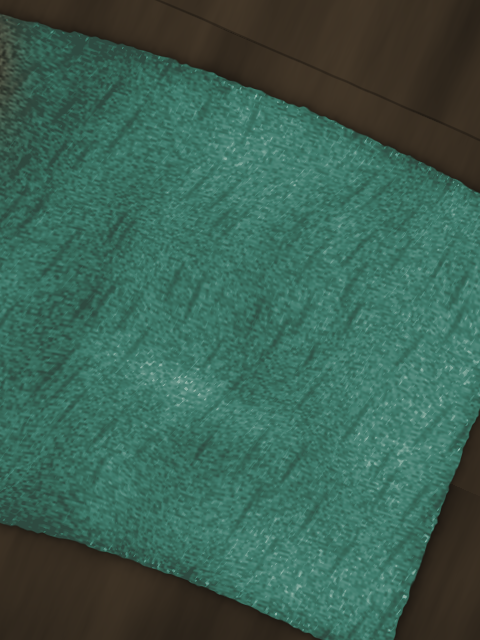
Give the GLSL for this texture, as a Shadertoy shader.

```glsl
#define WEAVE_ANGLE -0.30
#define STREAK_ANGLE 0.93
#define GRAIN_FREQ vec2(155.0, 205.0)
#define GRAIN_DEPTH 1.75
#define KNIT_ROWS 92.0
#define STREAK_DEPTH 0.85
#define GLINT_GAIN 1.6
#define BASE_TONE 1.42
#define PLANK_WIDTH 0.34
#define FRAY 0.005

float hash(vec2 p) {
    vec3 q = fract(p.xyx * 0.1031);
    q += dot(q, q.yzx + 33.33);
    return fract((q.x + q.y) * q.z);
}

float noise(vec2 p) {
    vec2 i = floor(p), f = fract(p);
    f = f * f * (3.0 - 2.0 * f);
    return mix(mix(hash(i), hash(i + vec2(1, 0)), f.x),
               mix(hash(i + vec2(0, 1)), hash(i + vec2(1, 1)), f.x), f.y);
}

float fbm(vec2 p) {
    float sum = 0.0, amp = 0.5;
    for (int i = 0; i < 4; i++) {
        sum += amp * noise(p);
        p = p * 2.03 + 17.3;
        amp *= 0.5;
    }
    return sum / 0.9375;
}

// Coordinates along and across a direction
vec2 along(vec2 p, float angle) {
    float c = cos(angle), s = sin(angle);
    return vec2(c * p.x + s * p.y, c * p.y - s * p.x);
}

// Soft elongated patch of light
float glow(vec2 p, vec2 center, vec2 radius, float angle) {
    vec2 q = along(p - center, angle) / radius;
    return exp(-dot(q, q));
}

// Scattered tapered strokes, one per occupied cell
float strokes(vec2 q, vec2 cell, float width, float density) {
    float column = floor(q.y / cell.y);
    q.x += cell.x * 7.0 * hash(vec2(column, 3.7));
    vec2 id = floor(q / cell);
    vec2 f = fract(q / cell) - 0.5;
    float offset = (hash(id + 5.1) - 0.5) * 0.5 + f.x * 0.25 * (hash(id + 8.3) - 0.5);
    float reach = mix(0.25, 0.5, hash(id + 2.9));
    float taper = max(0.0, 1.0 - f.x * f.x / (reach * reach));
    float d = abs(f.y - offset) * cell.y - width * taper;
    float blur = width * 0.5 + 0.6 / iResolution.x;
    return step(hash(id), density) * sqrt(taper) * (1.0 - smoothstep(-blur, blur, d));
}

// Inside distance of the curved cloth outline
float clothDistance(vec2 p) {
    float top = 1.30 - 0.19 * p.x - 0.18 * p.x * p.x - p.y;
    float bottom = p.y - 0.245 + 0.24 * p.x + 0.19 * p.x * p.x;
    float side = 0.816 + 0.38 * p.y - p.x;
    return min(min(top, bottom), side) * 0.93;
}

// Dim wooden planks with cross bars and a faint seam
vec3 floorColor(vec2 p) {
    vec2 q = along(p, -0.41);
    float row = (q.y - 1.353) / PLANK_WIDTH;
    float bar = q.x * 13.0 + 0.4 * floor(row);
    float tone = smoothstep(0.2, 0.8, noise(vec2(bar, floor(row) * 5.0 + 0.5)));
    float grain = fbm(q * vec2(60.0, 9.0));
    float light = 0.32 + 0.50 * tone + 0.25 * (grain - 0.5);
    light -= 0.25 * smoothstep(0.75, 1.05, p.x) + 0.2 * smoothstep(0.15, 0.0, p.y);
    vec3 color = mix(vec3(0.155, 0.128, 0.095), vec3(0.275, 0.225, 0.165), light);
    float seam = abs(q.y - 1.353 - 0.002 * noise(q * 30.0));
    return color * (1.0 - 0.28 * (1.0 - smoothstep(0.0005, 0.004, seam)));
}

// Tone steps: 0 deep, 1 dark, 2 middle, 3 light, 4 thread white
vec3 clothRamp(float tone) {
    vec3 color = mix(vec3(0.18, 0.29, 0.25), vec3(0.205, 0.40, 0.34), clamp(tone, 0.0, 1.0));
    color = mix(color, vec3(0.25, 0.49, 0.43), clamp(tone - 1.0, 0.0, 1.0));
    color = mix(color, vec3(0.36, 0.565, 0.515), clamp(tone - 2.0, 0.0, 1.0));
    return mix(color, vec3(0.56, 0.70, 0.65), clamp(tone - 3.0, 0.0, 1.0));
}

vec3 clothColor(vec2 p, float edge) {
    vec2 warp = vec2(noise(p * 5.0), noise(p * 5.0 + 31.0)) - 0.5;
    vec2 weave = along(p + 0.05 * warp, WEAVE_ANGLE);
    vec2 bias = along(p + 0.05 * warp, STREAK_ANGLE);

    // Broad folds of light and shade
    float sheen = 1.3 * (fbm(bias * vec2(3.0, 9.0)) - 0.5);
    sheen += 1.0 * glow(p, vec2(0.44, 0.50), vec2(0.25, 0.045), -0.45);
    sheen += 0.8 * glow(p, vec2(0.88, 0.50), vec2(0.30, 0.15), 1.1);
    sheen += 0.6 * glow(p, vec2(0.50, 1.02), vec2(0.32, 0.16), -0.45);
    sheen += 0.6 * glow(p, vec2(0.55, 0.18), vec2(0.35, 0.08), -0.4);
    sheen -= 0.7 * glow(p, vec2(0.12, 0.62), vec2(0.20, 0.07), 1.0);
    sheen -= 0.6 * glow(p, vec2(0.64, 0.40), vec2(0.14, 0.06), -0.6);
    sheen -= 1.2 * glow(p, vec2(0.0, 1.25), vec2(0.40, 0.30), 0.0);
    sheen -= 0.9 * glow(p, vec2(0.0, 0.25), vec2(0.25, 0.15), -0.3);

    // Knit grain, pulled streaks and shiny threads
    float grain = noise(weave * GRAIN_FREQ) - 0.5;
    float knit = sin(6.2832 * (weave.y * KNIT_ROWS + 0.6 * noise(weave * 40.0)));
    float fleck = smoothstep(0.66, 0.95, noise(bias * vec2(115.0, 210.0) + 9.0));
    float streak = strokes(bias, vec2(0.17, 0.045), 0.0055, 0.6);
    float thread = strokes(bias + 0.004 * grain, vec2(0.05, 0.016), 0.0011, 0.22);
    float patches = smoothstep(0.35, 0.7, noise(p * 9.0 + 4.0));
    float calm = 1.0 - 0.55 * streak;
    float tone = BASE_TONE + sheen - STREAK_DEPTH * streak;
    tone += calm * (GRAIN_DEPTH * grain + 0.16 * knit);
    tone += calm * GLINT_GAIN * (fleck * (0.35 + 0.5 * max(sheen, 0.0)) + 0.6 * thread * patches);

    // Dim border with a speckled hem
    tone -= 0.7 * (1.0 - smoothstep(0.0, 0.05, edge));
    tone += 2.0 * fleck * exp(-pow((edge - 0.008) / 0.006, 2.0));
    float net = glow(p, vec2(-0.01, 1.20), vec2(0.055, 0.15), 0.0);
    return mix(clothRamp(tone), vec3(0.27, 0.25, 0.20) * (1.0 + grain), 0.85 * net);
}

void mainImage(out vec4 fragColor, in vec2 fragCoord) {
    vec2 p = fragCoord / iResolution.x;
    float edge = clothDistance(p) + FRAY * (noise(p * 90.0) + noise(p * 25.0) - 1.0);
    vec3 ground = floorColor(p) * (1.0 - 0.4 * exp(min(edge, 0.0) / 0.012));
    float cover = smoothstep(-1.0, 1.0, edge * iResolution.x);
    fragColor = vec4(mix(ground, clothColor(p, edge), cover), 1.0);
}
```
